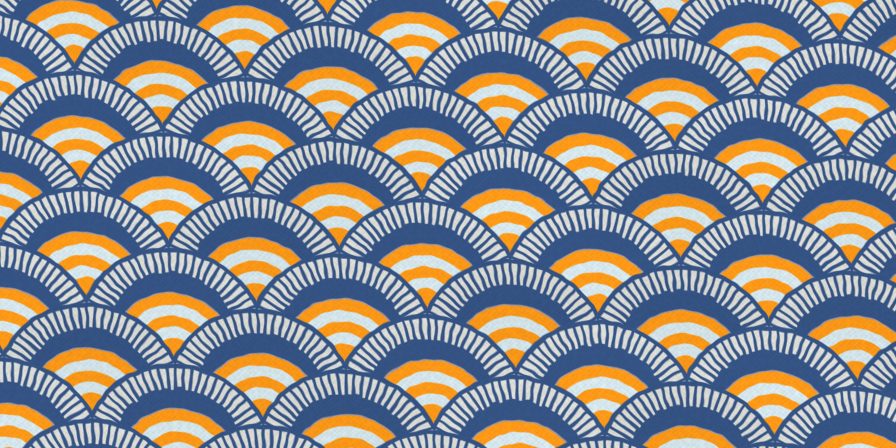
Write a Shadertoy shader that draws this pattern.

```glsl
// Overlapping fan scales printed on woven cloth, on a slightly skewed lattice.
// Rows are painted from back to front; each fan is a disc with radial ribs
// and an arched core. Layered sines and cellular noise add print wear.

const float TAU = 6.2831853;
const float ROW_STEP = 0.34;      // row spacing, in fan widths
const float FAN_RADIUS = 0.57;
const float RIBS_PER_TURN = 68.0;

const vec3 NAVY = vec3(0.205, 0.325, 0.515);
const vec3 CREAM = vec3(0.86, 0.86, 0.84);
const vec3 ICE = vec3(0.83, 0.90, 0.92);
const vec3 ORANGE = vec3(0.985, 0.595, 0.09);
const vec3 PALE_THREAD = vec3(0.80, 0.72, 0.72);

float hash(vec2 p) {
    vec3 q = fract(p.xyx * vec3(0.1031, 0.1030, 0.0973));
    q += dot(q, q.yzx + 33.33);
    return fract((q.x + q.y) * q.z);
}

// Distance to the nearest jittered cell point
float cellular(vec2 p) {
    vec2 cell = floor(p);
    float nearest = 2.0;
    for (int y = -1; y <= 1; y++)
    for (int x = -1; x <= 1; x++) {
        vec2 c = cell + vec2(x, y);
        vec2 point = c + vec2(hash(c), hash(c + 71.7));
        nearest = min(nearest, length(p - point));
    }
    return nearest;
}

float wobble(vec2 p) {
    return sin(p.x * 37.0 + 2.0 * sin(p.y * 23.0))
         + 0.6 * sin(p.y * 61.0 + 1.7 * sin(p.x * 43.0));
}

// Coverage of the region where the signed distance is negative
float fill(float dist, float soft) {
    return 1.0 - smoothstep(-soft, soft, dist);
}

// Tapered radial ribs, wider at the rim, with uneven inner ends
float ribs(vec2 q, vec2 id, float soft) {
    float radius = length(q);
    float turn = atan(q.x, q.y) / TAU * RIBS_PER_TURN;
    float uneven = hash(id * 17.0 + floor(turn)) - 0.5;
    float halfWidth = mix(0.21, 0.33, smoothstep(0.38, 0.54, radius)) + 0.04 * uneven;
    float side = (abs(fract(turn) - 0.5) - halfWidth) * TAU / RIBS_PER_TURN * radius;
    float inner = 0.385 + 0.016 * uneven - length(q - vec2(0.0, 0.04));
    float outer = radius - (FAN_RADIUS - 0.026);
    return fill(side, soft) * fill(max(inner, outer), soft);
}

// Alternating orange and ice arches around the lower tip
vec3 paintCore(vec3 base, vec2 q, float soft) {
    float radius = length(q + vec2(0.0, 0.066));
    vec3 color = mix(base, PALE_THREAD, 0.7 * fill(radius - 0.374, soft));
    for (int i = 0; i < 5; i++) {
        vec3 band = i % 2 == 0 ? ORANGE : ICE;
        color = mix(color, band, fill(radius - 0.366 + 0.0645 * float(i), soft));
    }
    return color;
}

vec3 fan(vec2 q, vec2 id, float soft) {
    vec3 color = mix(NAVY, CREAM, ribs(q, id, soft));
    color = paintCore(color, q, soft);
    return color * (0.985 + 0.03 * hash(id + 5.3));
}

vec3 fanRows(vec2 p, float soft) {
    float front = ceil((p.y - FAN_RADIUS - 0.03) / ROW_STEP);
    vec3 color = NAVY;
    for (int i = 3; i >= 0; i--) {
        float row = front + float(i);
        float shift = 0.5 * mod(row, 2.0);
        float column = floor(p.x - shift + 0.5);
        vec2 q = p - vec2(column + shift, row * ROW_STEP);
        float cover = fill(length(q) - FAN_RADIUS, soft);
        color = mix(color, fan(q, vec2(column, row), soft), cover);
    }
    return color;
}

// Fine thread relief with irregular worn specks
float clothShade(vec2 uv) {
    float threads = sin(uv.x * 520.0 + uv.y * 90.0) * sin(uv.y * 610.0);
    float specks = cellular(uv * 95.0) - 0.45;
    return 1.0 + 0.018 * threads + 0.06 * specks;
}

void mainImage(out vec4 fragColor, in vec2 fragCoord) {
    vec2 uv = fragCoord / iResolution.y;

    // Lattice axes: one fan width across and one fan width up
    mat2 axes = mat2(0.3809, -0.0130, -0.0191, 0.3804);
    vec2 p = inverse(axes) * (uv - vec2(0.940, 0.599));
    p += 0.0025 * vec2(wobble(p), wobble(p.yx + 3.1));

    float soft = max(0.75 / (0.38 * iResolution.y), 0.006);
    vec3 color = fanRows(p, soft) * clothShade(uv);
    fragColor = vec4(clamp(color, 0.0, 1.0), 1.0);
}
```
